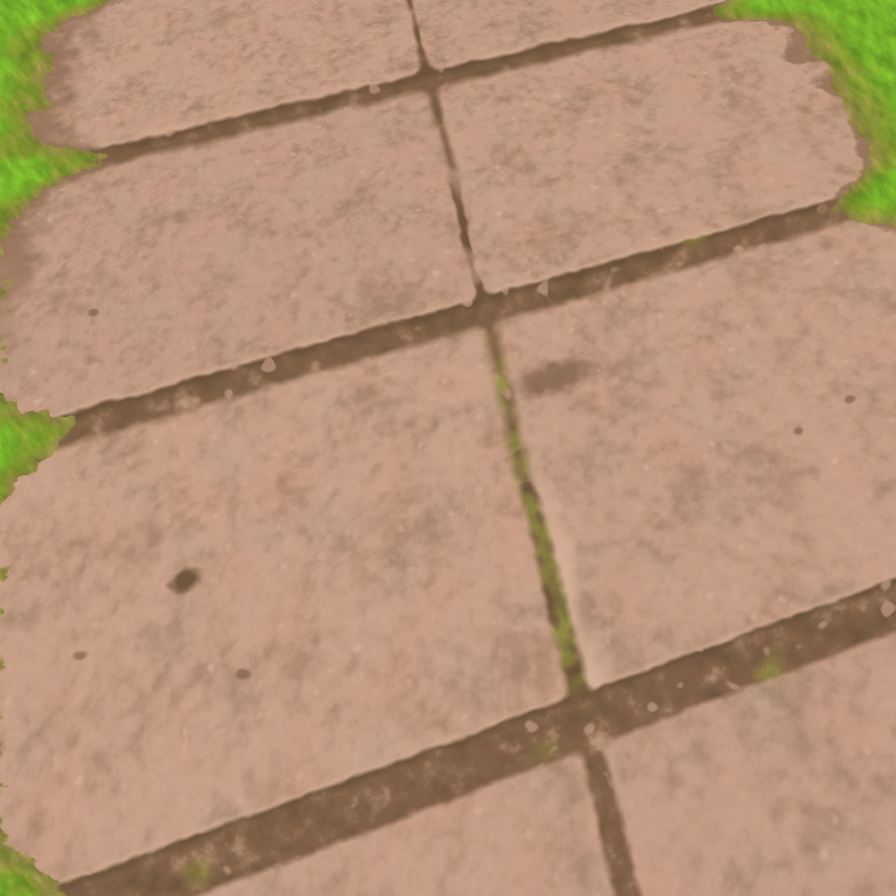
This texture is drawn by a three.js fragment shader. Its source:

```glsl
// Worn sandstone paving slabs in perspective, with earthy joints, moss and grass verges.
#define FIRST_JOINT 0.077   // height of the top joint on the centre line
#define DEPTH_NEAR 0.1926   // perspective scale at the far end
#define DEPTH_GAIN 0.2275   // growth of that scale toward the viewer
#define JOINT_HALF 0.046    // half width of a cross joint, in slab rows
#define SEAM_HALF 0.085     // half width of the centre seam
#define CORNER 0.012        // rounding of slab corners
#define RAGGED 0.004        // roughness of slab edges
#define GRASS_CREEP 0.085   // reach of grass into the joints
#define SOFT 0.003          // edge smoothing
#define PITS 7

varying vec2 vUv;

const vec3 STONE = vec3(0.755, 0.602, 0.512);
const vec3 STONE_DARK = vec3(0.63, 0.50, 0.405);
const vec3 STONE_PALE = vec3(0.85, 0.71, 0.61);
const vec3 EARTH = vec3(0.50, 0.38, 0.28);
const vec3 SHADOW = vec3(0.39, 0.29, 0.21);
const vec3 MOSS = vec3(0.55, 0.52, 0.26);
const vec3 GRASS_DRY = vec3(0.51, 0.59, 0.19);
const vec3 GRASS = vec3(0.47, 0.68, 0.17);

vec2 hash2(vec2 c) {
  vec3 q = fract(c.xyx * vec3(0.1031, 0.1030, 0.0973));
  q += dot(q, q.yzx + 33.33);
  return fract((q.xx + q.yz) * q.zy);
}

float corner(vec2 cell, vec2 offset, vec2 f) {
  return dot(hash2(cell + offset) * 2.0 - 1.0, f - offset);
}

// Gradient noise, about -0.7 to 0.7
float noise(vec2 p) {
  vec2 c = floor(p), f = p - c;
  vec2 w = f * f * f * (f * (f * 6.0 - 15.0) + 10.0);
  vec2 e = vec2(0.0, 1.0);
  return mix(mix(corner(c, e.xx, f), corner(c, e.yx, f), w.x),
             mix(corner(c, e.xy, f), corner(c, e.yy, f), w.x), w.y);
}

float fbm(vec2 p) {
  float sum = 0.0, amp = 1.0;
  for (int i = 0; i < 4; i++) {
    sum += amp * noise(p);
    p = mat2(1.6, 1.2, -1.2, 1.6) * p + 7.3;
    amp *= 0.55;
  }
  return sum;
}

float smoothMin(float a, float b, float k) {
  float h = max(k - abs(a - b), 0.0) / k;
  return min(a, b) - h * h * k * 0.25;
}

// Soft rotated ellipse with a ragged outline
float blot(vec2 p, vec2 centre, vec2 radius, float angle) {
  float c = cos(angle), s = sin(angle);
  vec2 q = mat2(c, -s, s, c) * (p - centre) / radius;
  return smoothstep(1.25, 0.5, length(q) + 0.6 * noise(p * 70.0));
}

void main() {
  vec2 p = vec2(vUv.x, 1.0 - vUv.y);

  // Perspective slab coordinates: joints lie at whole rows
  float dx = p.x - 0.534;
  float y = (p.y + 0.22 * dx) / (1.0 - 0.18 * dx);
  float depth = DEPTH_NEAR + DEPTH_GAIN * y;
  float row = (y - FIRST_JOINT) / depth;
  float side = p.x - 0.456 - 0.245 * p.y + 0.004 * noise(p * 9.0);
  vec2 ground = vec2(side / depth, row * 1.6);

  // Distance from the slab edges, positive on stone
  float fromJoint = fract(row + 0.5) - 0.5;
  float rowSize = depth * depth / (DEPTH_NEAR + DEPTH_GAIN * FIRST_JOINT);
  float ragged = RAGGED * (noise(p * 22.0) + 0.7 * noise(p * 75.0));
  float dRow = (abs(fromJoint) - JOINT_HALF) * rowSize + ragged;
  float dSeam = abs(side) - SEAM_HALF * depth * depth + 1.3 * ragged;
  float d = smoothMin(dRow, dSeam, CORNER);

  // Stone: tint per slab, mottling, grain and pale flecks
  vec2 slab = hash2(vec2(step(0.0, side), floor(row)) + 4.0);
  float mottle = fbm(ground * 3.5 + slab * 9.0);
  float grain = fbm(ground * 15.0);
  float fine = noise(p * 120.0) + noise(p * 65.0 + 9.0);
  float dirt = 0.7 * mottle + 0.75 * grain + 0.25 * fine;
  vec3 stone = mix(STONE, STONE_DARK, smoothstep(-0.3, 0.9, dirt));
  stone *= 1.03 + 0.035 * fine + (slab.x - 0.5) * 0.03;
  stone += vec3(0.02, -0.012, -0.008) * noise(ground * 5.0 + 20.0);
  stone = mix(stone, STONE_PALE, 0.45 * smoothstep(0.33, 0.55, noise(ground * 20.0 + 50.0)));

  // Stains and small pits
  stone = mix(stone, EARTH, 0.75 * blot(p, vec2(0.617, 0.422), vec2(0.042, 0.019), -0.3));
  stone = mix(stone, SHADOW, 0.85 * blot(p, vec2(0.206, 0.648), vec2(0.020, 0.012), -0.4));
  for (int i = 0; i < PITS; i++) {
    vec2 h = hash2(vec2(float(i) * 3.7, 11.0));
    stone = mix(stone, EARTH, 0.7 * blot(p, h, vec2(0.007, 0.005) * (0.5 + h.y), -0.2));
  }

  // Lit lower lips, and a worn pale strip beside the seam
  float above = step(fromJoint, 0.0);
  stone = mix(stone, STONE_PALE, 0.4 * above * smoothstep(0.009, 0.001, dRow));
  float worn = smoothstep(1.3, 1.75, row) * step(row, 2.0) * step(0.0, side);
  stone = mix(stone, STONE_PALE, 0.7 * worn * smoothstep(0.045, 0.005, dSeam + 0.02 * mottle));

  // Joints: crumbly earth, shaded crease, pebbles and moss
  float crumbs = fbm(p * 32.0);
  vec3 joint = mix(EARTH, STONE_DARK, smoothstep(0.05, 0.8, crumbs)) * (1.0 + 0.2 * crumbs);
  joint = mix(joint, SHADOW, 0.6 * above * smoothstep(-0.013, -0.002, dRow));
  joint = mix(joint, STONE, 0.7 * smoothstep(0.3, 0.45, noise(p * 45.0 + 8.0)));
  float mossySeam = smoothstep(-0.01, 0.03, dRow) * step(1.0, row) * step(row, 2.0);
  float tuft = smoothstep(0.3, 0.5, noise(p * vec2(11.0, 15.0) + 3.0));
  float moss = max(mossySeam * smoothstep(-0.4, 0.3, noise(p * 50.0)), tuft);
  joint = mix(joint, MOSS * (1.0 + 0.25 * crumbs), 0.9 * moss);
  float blur = SOFT * (1.0 + 0.8 * (1.0 - above) + mossySeam);
  float gap = smoothstep(blur, -blur, d);
  float filled = step(row, 1.0) * smoothstep(0.0, 0.02, dRow) * smoothstep(0.0, 0.35, noise(p * 28.0));
  vec3 color = mix(stone, joint, gap * (1.0 - 0.6 * filled));

  // Grass verges, creeping inward along the joints
  float creep = GRASS_CREEP * exp(-pow(fromJoint / 0.10, 2.0));
  float fray = 0.03 * fbm(p * vec2(22.0, 32.0)) + 0.014 * noise(p * vec2(60.0, 90.0));
  float left = p.x - max(0.075 - 0.25 * p.y, -0.004) - creep + fray;
  float right = 0.87 + 0.62 * p.y - p.x - creep + 0.5 * fray;
  float verge = min(left, right);
  float shadeReach = 0.035 * step(left, right) + 0.012;
  float shade = smoothstep(shadeReach, 0.0, verge + 0.04 * mottle) * smoothstep(0.45, 0.25, p.y);
  color = mix(color, EARTH, 0.65 * shade);
  float blades = fbm(mat2(0.8, 0.6, -0.6, 0.8) * p * vec2(75.0, 38.0));
  vec3 grass = mix(MOSS, GRASS_DRY, smoothstep(-0.005, -0.03, verge + 0.02 * blades));
  grass = mix(grass, GRASS, smoothstep(-0.03, -0.06, verge + 0.02 * blades));
  grass *= 1.0 + 0.28 * blades;
  color = mix(color, grass, smoothstep(SOFT, -SOFT, verge));

  gl_FragColor = vec4(color, 1.0);
}
```
